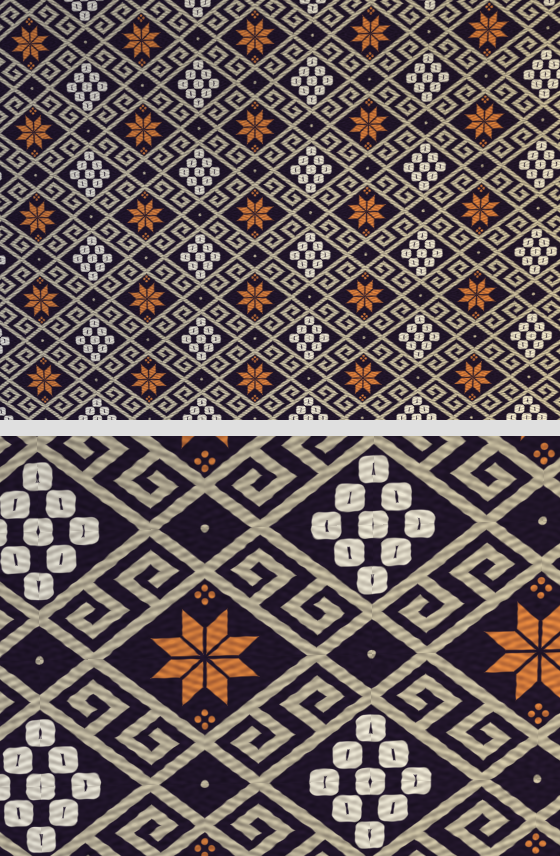
Top, the full canvas; bottom, a detail of the centre.
Write a Shadertoy shader that draws this pattern.

```glsl
// Woven brocade: a diagonal trellis of key hooks around orange stars and white dot clusters.

const vec3 GROUND = vec3(0.12, 0.08, 0.16);
const vec3 TAN_DARK = vec3(0.56, 0.53, 0.47);
const vec3 TAN_LIGHT = vec3(0.81, 0.78, 0.68);
const vec3 WHITE_DARK = vec3(0.72, 0.70, 0.66);
const vec3 WHITE_LIGHT = vec3(0.93, 0.92, 0.87);
const vec3 ORANGE_DARK = vec3(0.64, 0.36, 0.20);
const vec3 ORANGE_LIGHT = vec3(0.88, 0.53, 0.25);

// Lengths are in canvas heights; trellis values are in cells.
const vec2 CENTER = vec2(0.607, 0.491);  // middle star
const vec2 CELL = vec2(0.2635, 0.203);   // repeat size
const float BOX = 0.165;                 // half width of a trellis band
const float PITCH = BOX / 1.5;           // spacing of the hook strokes
const float STROKE = 0.26;               // stroke half width, in pitches
const float DIAGONAL = 0.161;            // diagonal cell units to heights
const float PETAL_WIDTH = 0.0160;
const float PETAL_LENGTH = 0.0225;
const float PETAL_GAP = 0.0013;
const vec2 DOT_STEP = vec2(0.0182, 0.0215);
const float THREAD = 0.0068;             // thread spacing
const float FRAY = 0.0013;               // roughness of the edges

vec2 hashGradient(vec2 p) {
    vec2 h = vec2(dot(p, vec2(127.1, 311.7)), dot(p, vec2(269.5, 183.3)));
    return fract(sin(h) * 43758.5) * 2.0 - 1.0;
}

float gradientNoise(vec2 p) {
    vec2 i = floor(p), f = fract(p), w = f * f * (3.0 - 2.0 * f), e = vec2(1.0, 0.0);
    float a = dot(hashGradient(i), f);
    float b = dot(hashGradient(i + e), f - e);
    float c = dot(hashGradient(i + e.yx), f - e.yx);
    float d = dot(hashGradient(i + 1.0), f - 1.0);
    return mix(mix(a, b, w.x), mix(c, d, w.x), w.y);
}

float box(vec2 p, vec2 lo, vec2 hi) {
    vec2 q = abs(p - 0.5 * (lo + hi)) - 0.5 * (hi - lo) - STROKE;
    return length(max(q, 0.0)) + min(max(q.x, q.y), 0.0);
}

// Cloth position to cell coordinates, with slight perspective and tilt.
vec2 clothToCells(vec2 p) {
    p -= CENTER;
    float k = p.x / (CELL.x + 0.0213 * p.y);
    float r = (p.y - (0.0185 + 0.0288 * p.y) * p.x) / CELL.y;
    return vec2(k - 0.0085 * k * k, r - 0.0171 * r * r);
}

// Band lines, interlocked hooks and the speck in each small diamond.
float trellis(vec2 f) {
    float across = f.x + f.y - 0.5, along = f.x - f.y;
    float lines = min(abs(abs(across) - BOX), abs(0.5 - abs(along) - BOX));
    vec2 s = vec2(across, along) / PITCH;
    if (s.y > 0.0) s = -s;
    float hook = box(s, vec2(-1.5, -0.6), vec2(0.5, -0.6));
    hook = min(hook, box(s, vec2(0.5, -2.1), vec2(0.5, -0.6)));
    hook = min(hook, box(s, vec2(-0.5, -2.1), vec2(0.5, -2.1)));
    hook = min(hook, box(s, vec2(-0.5, -2.1), vec2(-0.5, -1.45)));
    float d = min(lines - STROKE * PITCH, hook * PITCH) * DIAGONAL;
    vec2 speck = f.x > f.y ? f - vec2(0.5, 0.0) : f - vec2(0.0, 0.5);
    return min(d, length(speck * CELL) - 0.0032);
}

// Eight petals with a floret above and below.
float star(vec2 m) {
    vec2 q = abs(m) / vec2(1.12, 1.0);
    vec2 floret = abs(abs(m) - vec2(0.0, 0.0495));
    if (floret.y > floret.x) floret = floret.yx;
    if (q.x > q.y) q = q.yx;
    float rise = q.y - q.x;
    float outer = max(q.x - PETAL_WIDTH, (rise - PETAL_LENGTH) * 0.707);
    float gaps = PETAL_GAP - min(q.x, rise * 0.707);
    return min(max(outer, gaps), length(floret - vec2(0.0055, 0.0)) - 0.0027);
}

// Nine stitched dots in a diamond, each with a slit.
float dotCluster(vec2 m) {
    vec2 e = m / DOT_STEP;
    vec2 n = clamp(floor(0.5 * vec2(e.x + e.y, e.x - e.y) + 0.5), -1.0, 1.0);
    vec2 q = m - vec2(n.x + n.y, n.x - n.y) * DOT_STEP;
    float body = length(max(abs(q) - vec2(0.0055, 0.0045), 0.0)) - 0.0062;
    float slit = max(abs(q.x + 0.15 * q.y) - 0.0008, abs(q.y) - 0.0045);
    return max(body, -slit);
}

void mainImage(out vec4 fragColor, in vec2 fragCoord) {
    vec2 p = fragCoord / iResolution.y;
    float pixel = 1.0 / iResolution.y;
    vec2 cell = clothToCells(p);
    vec2 local = fract(cell + 0.5) - 0.5;
    vec2 folded = abs(local);
    vec2 cloth = cell * CELL;

    // Thread relief and frayed edges
    float fray = gradientNoise(cloth / vec2(0.009, 0.0045)) * FRAY;
    float grain = gradientNoise(cloth / vec2(0.006, 0.0035));
    float slant = sign(local.x * local.y);
    float rib = 0.5 + 0.5 * sin(6.2832 * (cloth.y + 0.35 * slant * cloth.x) / THREAD);
    float relief = clamp(0.2 + 0.65 * rib + 0.6 * grain, 0.0, 1.0);

    vec3 color = GROUND * (1.0 + 0.35 * grain + 0.12 * (rib - 0.5));
    float cover = smoothstep(pixel, -pixel, trellis(folded) + fray);
    color = mix(color, mix(TAN_DARK, TAN_LIGHT, relief), cover);
    cover = smoothstep(pixel, -pixel, star(local * CELL) + 0.6 * fray);
    color = mix(color, mix(ORANGE_DARK, ORANGE_LIGHT, relief), cover);
    cover = smoothstep(pixel, -pixel, dotCluster((folded - 0.5) * CELL) + fray);
    color = mix(color, mix(WHITE_DARK, WHITE_LIGHT, relief), cover);

    // Uneven light, warmer toward the right
    float side = p.x * iResolution.y / iResolution.x;
    float light = 0.97 + 0.08 * (side - p.y) + 0.08 * gradientNoise(p * 3.0);
    color *= light * mix(vec3(0.98, 0.99, 1.03), vec3(1.04, 1.01, 0.93), side);
    fragColor = vec4(clamp(color, 0.0, 1.0), 1.0);
}
```
